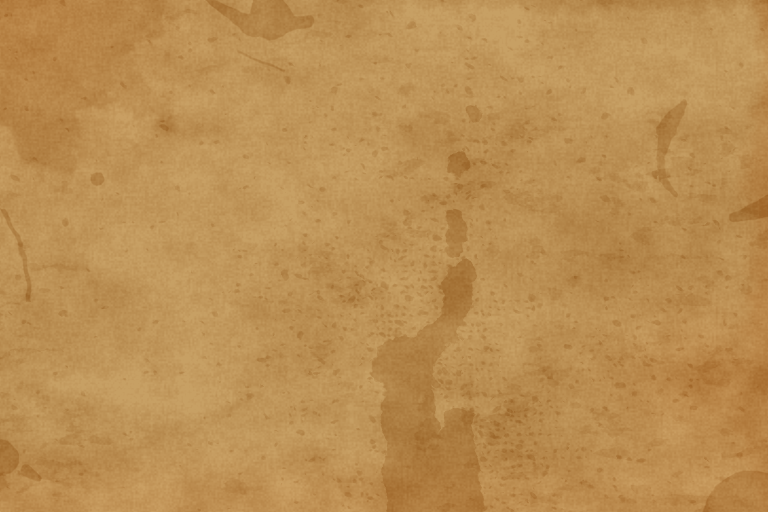
Reproduce this texture procedurally as a Shadertoy shader.

```glsl
const vec3 PALE_PAPER = vec3(0.770, 0.612, 0.378);
const vec3 DARK_STAIN = vec3(0.622, 0.418, 0.182);
const vec3 RUST_TINT = vec3(0.018, -0.010, -0.016);
const float BASE_TONE = 0.145;
const float MOTTLE = 0.72;
const float BLOTCH = 0.50;
const float GRAIN = 0.19;
const float STAIN_STRENGTH = 0.38;
const float EDGE_WOBBLE = 0.040;
const float BLOT_WOBBLE = 0.25;
const float EDGE_SOFTNESS = 0.0020;
const float SPECK_STRENGTH = 0.33;

float hash(vec2 p) {
    vec3 q = fract(vec3(p.xyx) * 0.1031);
    q += dot(q, q.yzx + 33.33);
    return fract((q.x + q.y) * q.z);
}

float noise(vec2 p) {
    vec2 i = floor(p), f = fract(p);
    f = f * f * (3.0 - 2.0 * f);
    return mix(mix(hash(i), hash(i + vec2(1, 0)), f.x),
               mix(hash(i + vec2(0, 1)), hash(i + vec2(1, 1)), f.x), f.y);
}

float fbm(vec2 p) {
    float sum = 0.0, amp = 0.5;
    for (int i = 0; i < 5; i++) {
        sum += amp * noise(p);
        p = mat2(0.8, 0.6, -0.6, 0.8) * p * 2.03 + 17.0;
        amp *= 0.5;
    }
    return sum / 0.97;
}

// Distance to a stroke whose radius runs from ra to rb
float stroke(vec2 p, vec2 a, vec2 b, float ra, float rb) {
    vec2 d = b - a;
    float h = clamp(dot(p - a, d) / dot(d, d), 0.0, 1.0);
    return length(p - a - d * h) - mix(ra, rb, h);
}

float cover(float d) {
    float w = max(EDGE_SOFTNESS, 0.7 / iResolution.y);
    return 1.0 - smoothstep(-w, w, d);
}

float glow(vec2 p, vec2 centre, vec2 size) {
    vec2 q = (p - centre) / size;
    return exp(-dot(q, q));
}

// Central spill, drips above and a wide puddle below
float spill(vec2 p) {
    float d = length(p - vec2(0.928, 0.775)) - 0.018;
    d = min(d, length(p - vec2(0.900, 0.677)) - 0.024);
    d = min(d, stroke(p, vec2(0.889, 0.57), vec2(0.889, 0.525), 0.016, 0.021));
    d = min(d, stroke(p, vec2(0.898, 0.46), vec2(0.875, 0.35), 0.030, 0.020));
    d = min(d, stroke(p, vec2(0.865, 0.35), vec2(0.775, 0.28), 0.024, 0.050));
    d = min(d, stroke(p, vec2(0.795, 0.28), vec2(0.815, -0.02), 0.048, 0.060));
    return min(d, stroke(p, vec2(0.895, 0.17), vec2(0.860, -0.02), 0.028, 0.085));
}

// Blots on the borders, cup arcs and scratches
float blots(vec2 p) {
    float d = stroke(p, vec2(0.39, 1.01), vec2(0.49, 0.95), 0.003, 0.018);
    d = min(d, stroke(p, vec2(0.49, 0.95), vec2(0.60, 0.957), 0.022, 0.012));
    d = min(d, stroke(p, vec2(0.52, 1.01), vec2(0.53, 0.965), 0.028, 0.042));
    d = min(d, stroke(p, vec2(1.335, 0.80), vec2(1.302, 0.745), 0.006, 0.020));
    d = min(d, stroke(p, vec2(1.302, 0.745), vec2(1.288, 0.69), 0.017, 0.007));
    d = min(d, stroke(p, vec2(1.288, 0.69), vec2(1.296, 0.65), 0.007, 0.008));
    d = min(d, stroke(p, vec2(1.296, 0.65), vec2(1.320, 0.62), 0.008, 0.005));
    d = min(d, stroke(p, vec2(1.435, 0.577), vec2(1.51, 0.60), 0.010, 0.022));
    d = min(d, length(p - vec2(1.47, -0.02)) - 0.10);
    d = min(d, length(p - vec2(0.00, 0.105)) - 0.036);
    d = min(d, stroke(p, vec2(0.05, 0.08), vec2(0.075, 0.065), 0.012, 0.006));
    d = min(d, length(p - vec2(0.19, 0.65)) - 0.014);
    float cupArc = abs(length(p - vec2(-0.25, 0.42)) - 0.307) - 0.0045;
    d = min(d, max(cupArc, abs(p.y - 0.503) - 0.09));
    return min(d, stroke(p, vec2(0.465, 0.90), vec2(0.557, 0.86), 0.002, 0.002));
}

// Jittered specks of mixed size, more of them where density is high
float specks(vec2 p, float cell, float density) {
    vec2 id = floor(p / cell), f = fract(p / cell);
    vec2 centre = 0.35 + 0.3 * vec2(hash(id + 3.1), hash(id + 7.7));
    float radius = mix(0.10, 0.32, hash(id + 19.3));
    vec2 q = (f - centre) * vec2(0.85, 1.15);
    q.y += q.x * (hash(id + 41.0) - 0.3);
    return step(hash(id + 11.9), density) * cover((length(q) - radius) * cell);
}

void mainImage(out vec4 fragColor, in vec2 fragCoord) {
    vec2 p = fragCoord / iResolution.y;
    p.x *= 1.5 * iResolution.y / iResolution.x;
    vec2 wobble = vec2(fbm(p * 36.0), fbm(p * 36.0 + 60.0)) - 0.5;
    vec2 q = p + EDGE_WOBBLE * wobble;

    // Mottled paper with a weave and worn horizontal smudges
    float cloud = fbm(p * vec2(3.2, 4.5) + 5.0);
    float blotch = fbm(p * vec2(16.0, 20.0));
    float tone = BASE_TONE + MOTTLE * (cloud - 0.48) + BLOTCH * (blotch - 0.5);
    float weave = noise(p * vec2(260.0, 60.0)) + noise(p * vec2(60.0, 260.0)) - 1.0;
    tone += GRAIN * (0.6 * weave + 1.2 * (noise(p * 270.0) - 0.5));
    float smudge = smoothstep(0.60, 0.70, fbm(p * vec2(24.0, 44.0) + 80.0));
    tone += 0.20 * smudge * smoothstep(0.40, 0.58, cloud);

    // Aged corners, damp shadows and soft creases
    float corner = glow(q, vec2(0.02, 1.0), vec2(0.31, 0.29));
    float ragged = smoothstep(0.36, 0.44, corner + 0.8 * (fbm(p * 11.0) - 0.5));
    float rightEdge = smoothstep(1.45, 1.51, q.x + 0.12 * (cloud - 0.5));
    float topEdge = smoothstep(0.968, 1.0, q.y) * smoothstep(0.6, 0.9, p.x);
    tone += 0.17 * corner + 0.23 * ragged + 0.26 * rightEdge + 0.32 * topEdge;
    tone += 0.36 * glow(q, vec2(1.22, 0.48), vec2(0.15, 0.08));
    tone += 0.36 * glow(q, vec2(1.39, 0.27), vec2(0.16, 0.045));
    tone += 0.28 * glow(q, vec2(0.90, 0.45), vec2(0.07, 0.05));
    tone += 0.18 * exp(-60.0 * max(stroke(q, vec2(0.17, 0.09), vec2(0.45, 0.20), 0.004, 0.004), 0.0));
    tone += 0.18 * cover(stroke(q, vec2(0.0, 0.31), vec2(0.12, 0.315), 0.003, 0.003));

    // Spatter gathers around the spill
    float spread = glow(p, vec2(0.90, 0.30), vec2(0.28, 0.38));
    float density = 0.04 + 0.9 * spread * smoothstep(0.25, 0.62, fbm(p * 7.0 + 9.0));
    vec2 s = p + 0.5 * (q - p);
    float spatter = max(specks(s, 0.014, density), specks(s + 3.7, 0.024, density * 0.55));

    // Stains have a slightly darker rim
    float d = min(spill(q), blots(p + BLOT_WOBBLE * (q - p)));
    float stain = cover(d);
    float rim = stain * exp(-abs(d) * 150.0);
    tone += SPECK_STRENGTH * spatter * (1.0 - stain);
    tone += stain * (STAIN_STRENGTH + 0.2 * (fbm(p * 12.0 + 31.0) - 0.5)) + 0.07 * rim;

    float rust = corner + 0.7 * rightEdge + glow(p, vec2(1.42, 0.24), vec2(0.22, 0.16))
               + 0.6 * smoothstep(0.18, 0.0, p.y);
    vec3 colour = mix(PALE_PAPER, DARK_STAIN, clamp(tone, -0.08, 1.05));
    colour += RUST_TINT * min(rust, 1.0);
    fragColor = vec4(colour, 1.0);
}
```
